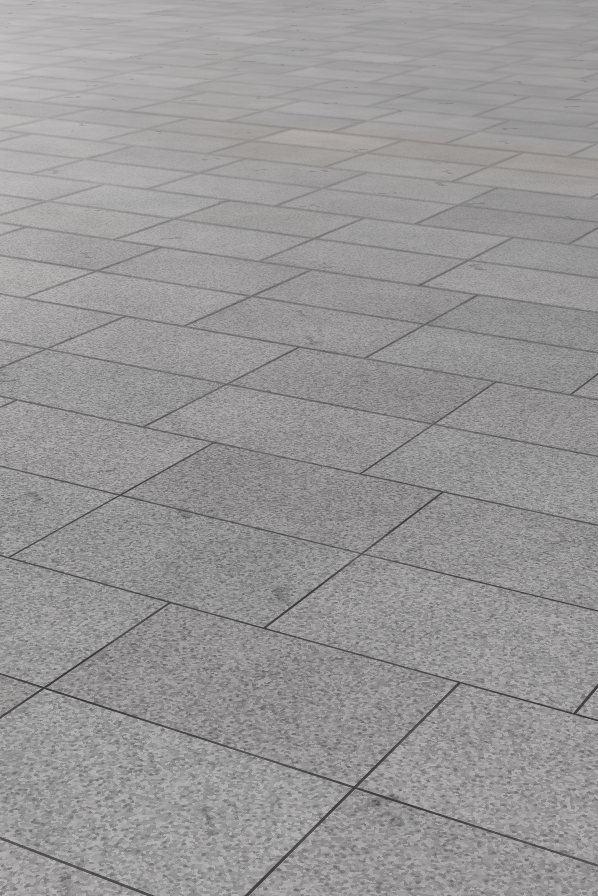
Write a WebGL 1 fragment shader that draws this texture.

```glsl
precision highp float;
// Granite paving in one-third bond, receding in perspective to a pale distance.

uniform vec2 u_resolution;

const float HORIZON = 1.1953;     // height of the vanishing line
const float ROW_SHIFT = 5.17;     // row number at the horizon, negated
const float STONE_RATIO = 1.6;    // stone length over stone depth
const float JOINT = 0.0068;       // half joint width, in stone depths
const float SEAM_ROW = 14.0;      // wider expansion seam

float hash(vec2 p) {
  vec3 q = fract(vec3(p.xyx) * 0.1031);
  q += dot(q, q.yzx + 33.33);
  return fract((q.x + q.y) * q.z);
}

// Cellular noise: x = distance to nearest centre, y = random value of its cell.
vec2 cellular(vec2 p) {
  vec2 base = floor(p);
  vec2 nearest = vec2(9.0, 0.0);
  for (int j = -1; j <= 1; j++) {
    for (int i = -1; i <= 1; i++) {
      vec2 cell = base + vec2(float(i), float(j));
      vec2 centre = cell + vec2(hash(cell + 7.3), hash(cell + 51.7));
      float dist = length(p - centre);
      if (dist < nearest.x) nearest = vec2(dist, hash(cell + 19.1));
    }
  }
  return nearest;
}

// Layered sines, about -1 to 1.
float mottling(vec2 p) {
  float sum = 0.0;
  float amplitude = 0.5;
  for (int i = 0; i < 4; i++) {
    sum += amplitude * sin(p.x + 1.7 * sin(p.y * 0.8)) * cos(p.y + 1.3 * sin(p.x * 0.7));
    p = mat2(1.5, 1.1, -1.1, 1.5) * p + 2.7;
    amplitude *= 0.6;
  }
  return sum;
}

// Filtered coverage of a line; thin lines fade instead of vanishing.
float lineCoverage(float dist, float halfWidth, float footprint) {
  float w = max(halfWidth, footprint * 0.5);
  float edge = 1.0 - smoothstep(w - footprint * 0.5, w + footprint * 0.5, dist);
  return edge * pow(min(1.0, halfWidth / w), 0.6);
}

float edgeDistance(float t) {
  return 0.5 - abs(fract(t) - 0.5);
}

// Daylight: bright haze at the upper left, a lighter foreground.
float daylight(vec2 p) {
  float far = smoothstep(0.48, 1.0, p.y);
  float haze = 0.11 * far * (1.0 - 0.8 * p.x);
  float glow = 0.07 * exp(-6.0 * p.x) * smoothstep(0.3, 0.8, p.y);
  return 0.567 + haze + glow + 0.03 * (1.0 - smoothstep(0.0, 0.45, p.y));
}

// Mineral grains, dark flecks and pale crystals, faded by the pixel footprint.
float granite(vec2 p, float footprint) {
  vec2 fine = cellular(p * 72.0);
  vec2 coarse = cellular(p * 42.0 + 40.0);
  float grain = (fine.y - 0.5) * 0.16;
  grain -= 0.10 * step(0.72, coarse.y) * (1.0 - smoothstep(0.2, 0.6, coarse.x));
  float blur = footprint * 22.0;
  return (grain + 0.014) / (1.0 + blur * blur);
}

// Sparse dirty spots with ragged outlines.
float spots(vec2 p) {
  vec2 cell = cellular(p * 1.3 + 0.08 * sin(p.yx * 31.0));
  float radius = 0.05 + 0.09 * fract(cell.y * 17.0);
  return step(0.7, cell.y) * (1.0 - smoothstep(radius * 0.3, radius, cell.x));
}

void main() {
  vec2 p = gl_FragCoord.xy / u_resolution.y;
  float depth = HORIZON - p.y;

  // Ground coordinates, and how much of them one pixel covers
  float row = (5.845 + 1.98 * p.x) / depth - ROW_SHIFT;
  float column = (3.094 - 2.103 * p.x) / depth;
  float softness = max(1.0 / u_resolution.y, 0.0012 + 0.0018 * p.y * p.y);
  float rowFoot = softness * length(vec2(1.98, row + ROW_SHIFT)) / depth;
  float columnFoot = softness * length(vec2(2.103, column)) / depth;
  vec2 ground = vec2(column * STONE_RATIO, row);

  // Courses shift by a third of a stone in pairs
  float pair = mod(floor(row * 0.5), 2.0);
  float along = column - mix(0.105, 0.76, pair);
  vec2 stone = vec2(floor(along), floor(row));
  float variation = hash(stone + 13.0) - 0.5;
  float warmth = hash(stone + 71.0) - 0.5;

  // Stone surface
  float tone = daylight(p) + 0.036 * variation;
  tone += 0.026 * mottling(ground * 1.6 + 5.0 * variation);
  tone += 0.014 * mottling(ground * 5.0);
  tone += granite(ground, rowFoot);
  tone -= 0.12 * spots(ground) * (1.0 - 0.5 * p.y);
  float band = smoothstep(11.0, 13.5, row) * (1.0 - smoothstep(14.0, 14.8, row));
  float brown = 0.003 + 0.006 * warmth + 0.014 * band * smoothstep(0.05, 0.35, p.x);
  vec3 color = tone * vec3(1.0, 0.993, 0.998) + brown * vec3(0.6, -0.1, -1.0);

  // Joints, with uneven dirt along them
  float rowJoint = lineCoverage(edgeDistance(row), JOINT, rowFoot);
  float endJoint = lineCoverage(edgeDistance(along), JOINT / STONE_RATIO, columnFoot);
  float seam = lineCoverage(abs(row - SEAM_ROW), 0.03, rowFoot);
  float wear = 0.82 + 0.25 * mottling(ground * 2.3 + 9.0);
  float joint = max(max(rowJoint, endJoint) * wear, seam * 0.6 * wear);
  joint *= 1.0 - 0.6 * smoothstep(0.6, 1.0, p.y);
  color = mix(color, vec3(0.23, 0.22, 0.225), clamp(joint, 0.0, 1.0));

  gl_FragColor = vec4(color, 1.0);
}
```
